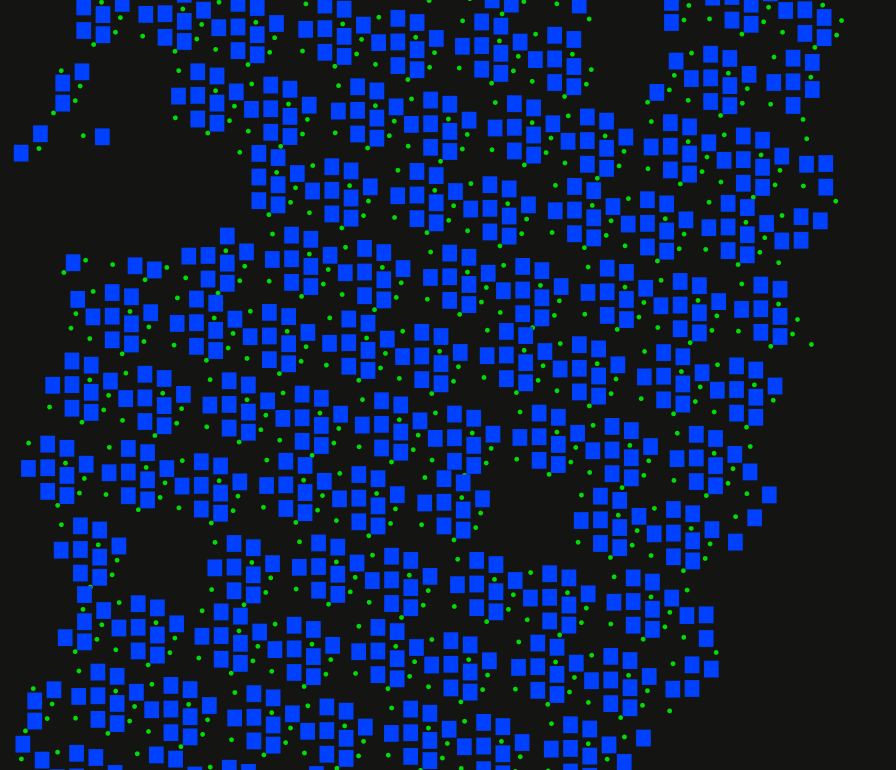
This pattern is drawn by a WebGL 1 fragment shader. Its source:

```glsl
precision highp float;
// Slanted blocks of blue tile clusters with green dots, packed in a ragged dark field.

uniform vec2 u_resolution;

// Lengths are in units of 1/440 of the canvas height; y runs downwards.
const float UNITS_HIGH = 440.0;
const vec2 BLOCK_ORIGIN = vec2(236.5, 223.5);
const vec2 BLOCK_ACROSS = vec2(89.3, 10.0);    // lattice of blocks
const vec2 BLOCK_DOWN = vec2(-36.7, 84.0);
const vec2 CLUSTER_ACROSS = vec2(41.7, 7.6);   // 2 x 2 clusters in a block
const vec2 CLUSTER_DOWN = vec2(18.7, 46.7);
const float BLOCK_JITTER = 3.0;
const float CLUSTER_REACH = 30.0;
const float DROP_CHANCE = 0.03;
const vec2 TILE_HALF = vec2(4.2, 4.8);
const float TILE_PITCH_X = 11.0;
const float TILE_PITCH_Y = 13.5;
const float DOT_RADIUS = 1.35;

const vec3 FIELD_COLOR = vec3(0.08, 0.08, 0.075);
const vec3 TILE_COLOR = vec3(0.0, 0.25, 1.0);
const vec3 DOT_COLOR = vec3(0.0, 0.87, 0.02);

float hash(vec2 p) {
  return fract(sin(dot(p, vec2(127.1, 311.7))) * 43758.55);
}

// 1 outside an elliptical notch, 0 inside it.
float outsideNotch(vec2 uv, vec2 center, vec2 radii) {
  return step(1.0, length((uv - center) / radii));
}

// 1 where tiles and dots may stand: wavy sides and two notches.
float insideBody(vec2 p, vec2 canvas) {
  vec2 uv = p / canvas;
  float left = 0.05 + 0.03 * sin(uv.y * 17.0 + 1.0);
  float right = 0.93 - 0.2 * uv.y * uv.y + 0.025 * sin(uv.y * 31.0);
  return step(left, uv.x) * step(uv.x, right)
    * outsideNotch(uv, vec2(0.13, 0.26), vec2(0.15, 0.08))
    * outsideNotch(uv, vec2(0.70, 0.05), vec2(0.04, 0.10));
}

// Columns of 1, 3, 3 and 1 tiles, staggered vertically.
vec2 tileOffset(float column, float row) {
  float odd = mod(column, 2.0);
  float bulge = 2.0 * column * (1.0 - abs(row));
  float stagger = -2.0 - 2.0 * max(column - 1.0, 0.0) + odd * (2.4 + bulge);
  return vec2(TILE_PITCH_X * (column - 0.5), TILE_PITCH_Y * row + stagger);
}

// Five dots on a widening arc and one among the tiles.
vec2 dotOffset(float k) {
  float angle = radians(15.0 + 22.0 * k + 7.6 * k * k);
  float radius = k < 4.5 ? 16.0 + 1.75 * k : 6.6;
  return radius * vec2(cos(angle), sin(angle));
}

// Coverage of tiles (x) and dots (y) by one cluster.
vec2 clusterCoverage(vec2 p, vec2 center, vec2 canvas, float pixel) {
  vec2 cover = vec2(0.0);
  for (int c = -1; c <= 2; c++) {
    for (int r = -1; r <= 1; r++) {
      if ((c == -1 || c == 2) && r != 0) continue;
      vec2 tile = center + tileOffset(float(c), float(r));
      vec2 edge = clamp((TILE_HALF - abs(p - tile)) / pixel + 0.5, 0.0, 1.0);
      cover.x = max(cover.x, edge.x * edge.y * insideBody(tile, canvas));
    }
  }
  for (int k = 0; k < 6; k++) {
    vec2 spot = center + dotOffset(float(k));
    float edge = clamp((DOT_RADIUS - length(p - spot)) / pixel + 0.5, 0.0, 1.0);
    cover.y = max(cover.y, edge * insideBody(spot, canvas));
  }
  return cover;
}

void main() {
  float pixel = UNITS_HIGH / u_resolution.y;
  vec2 canvas = u_resolution * pixel;
  vec2 p = vec2(gl_FragCoord.x, u_resolution.y - gl_FragCoord.y) * pixel;

  // Nearest block of the slanted lattice.
  vec2 q = p - BLOCK_ORIGIN;
  float area = BLOCK_ACROSS.x * BLOCK_DOWN.y - BLOCK_ACROSS.y * BLOCK_DOWN.x;
  vec2 home = floor(vec2(q.x * BLOCK_DOWN.y - q.y * BLOCK_DOWN.x,
                         q.y * BLOCK_ACROSS.x - q.x * BLOCK_ACROSS.y) / area + 0.5);

  // Gather the clusters of this block and its neighbours.
  vec2 cover = vec2(0.0);
  for (int j = -1; j <= 1; j++) {
    for (int i = -1; i <= 1; i++) {
      vec2 id = home + vec2(float(i), float(j));
      vec2 jitter = (vec2(hash(id), hash(id + 37.0)) - 0.5) * BLOCK_JITTER;
      vec2 block = BLOCK_ORIGIN + id.x * BLOCK_ACROSS + id.y * BLOCK_DOWN + jitter;
      for (int n = 0; n < 4; n++) {
        vec2 corner = vec2(mod(float(n), 2.0), floor(float(n) / 2.0)) - 0.5;
        vec2 center = block + corner.x * CLUSTER_ACROSS + corner.y * CLUSTER_DOWN;
        if (distance(p, center) > CLUSTER_REACH) continue;
        if (hash(id * 2.0 + corner + 11.0) < DROP_CHANCE) continue;
        cover = max(cover, clusterCoverage(p, center, canvas, pixel));
      }
    }
  }

  vec3 color = mix(FIELD_COLOR, DOT_COLOR, cover.y);
  gl_FragColor = vec4(mix(color, TILE_COLOR, cover.x), 1.0);
}
```
